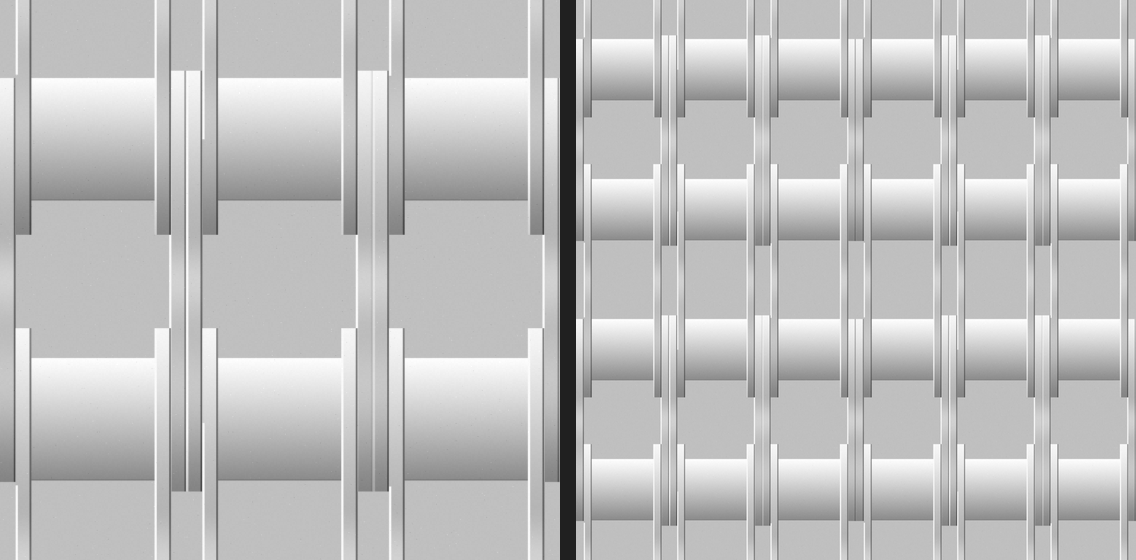
Left, the tile; right, the same tile 2 across and 2 down.
This pattern is drawn by a WebGL 2 fragment shader. Its source:

```glsl
#version 300 es
precision highp float;
// Steel roller chain seen flat: three strands across, two rows of rollers down.
// Each strand layers rollers, outer link plates and inner link plates, drawn as
// shaded boxes in units of one strand width (the canvas is 3 by 3 units).
uniform vec2 u_resolution;
out vec4 fragColor;

const float STRANDS = 3.0;
const float ROW_PITCH = 1.5;
const float BACKGROUND = 0.75;
const float RIM_WIDTH = 0.012;
const float SHADOW_WIDTH = 0.010;
const float EDGE_SOFTNESS = 0.007;

float hash(vec2 p) {
  vec3 q = fract(vec3(p.xyx) * 0.1031);
  q += dot(q, q.yzx + 33.33);
  return fract((q.x + q.y) * q.z);
}

// Signed offset from a centre on a repeating axis
float wrapOffset(float v, float centre, float period) {
  return mod(v - centre + 0.5 * period, period) - 0.5 * period;
}

// Soft edge: 1 where d is positive
float cover(float d, float soft) {
  return clamp(d / soft + 0.5, 0.0, 1.0);
}

float boxMask(vec2 q, vec2 halfSize, float soft) {
  vec2 d = halfSize - abs(q);
  return cover(d.x, soft) * cover(d.y, soft);
}

// Brightness along a plate, t = 0 at its top, with a glint at the waist
float plateShade(float t) {
  float s = mix(0.98, 0.71, smoothstep(-0.06, 0.4, t));
  s = mix(s, 0.82, smoothstep(0.38, 0.5, t));
  s = mix(s, 0.74, smoothstep(0.5, 0.62, t));
  s = mix(s, 0.78, smoothstep(0.62, 0.74, t));
  return mix(s, 0.5, smoothstep(0.74, 1.04, t));
}

// Plate between two x positions, bright left rim and dark right edge
float drawPlate(float base, vec2 q, vec2 span, float halfLength, float rim, float shadow, float soft) {
  float halfWidth = 0.5 * (span.y - span.x);
  q.x -= 0.5 * (span.x + span.y);
  float shade = plateShade(clamp(0.5 + 0.5 * q.y / halfLength, 0.0, 1.0));
  float rimTone = min(0.98, shade + 0.3);
  shade = mix(shade, rimTone, rim * cover(RIM_WIDTH - halfWidth - q.x, soft));
  shade = mix(shade, shade * 0.54, shadow * cover(q.x - halfWidth + SHADOW_WIDTH, soft));
  return mix(base, shade, boxMask(q, vec2(halfWidth, halfLength), soft));
}

float drawRoller(float base, vec2 q, vec2 halfSize, float soft) {
  float t = clamp(0.5 + 0.5 * q.y / halfSize.y, 0.0, 1.0);
  float shade = mix(0.995, 0.54, pow(t, 1.08));
  shade *= 1.0 - 0.14 * cover(q.y - halfSize.y + 0.006, soft);
  return mix(base, shade, boxMask(q, halfSize, soft));
}

// Sparse light and dark specks, one possible per grid cell
float specks(vec2 uv, float cells) {
  vec2 g = uv * cells;
  vec2 id = floor(g);
  float dotMask = 1.0 - smoothstep(0.1, 0.5, length(fract(g) - 0.5));
  float chosen = step(0.98, hash(id + 17.0));
  return chosen * dotMask * (hash(id + 71.0) - 0.5);
}

void main() {
  vec2 uv = gl_FragCoord.xy / u_resolution;
  float px = STRANDS / min(u_resolution.x, u_resolution.y);
  float soft = max(px, EDGE_SOFTNESS);
  vec2 p = vec2(uv.x, 1.0 - uv.y) * STRANDS;

  // Joint between strands: local x is zero at the plate pair
  float joint = mod(floor(p.x + 0.5), STRANDS);
  float x = fract(p.x + 0.5) - 0.5;
  float first = 1.0 - step(0.5, joint);
  float second = step(0.5, joint) * (1.0 - step(1.5, joint));
  float third = step(1.5, joint);

  float tone = BACKGROUND;

  // Rollers
  vec2 rollerPos = vec2(fract(p.x) - 0.496, wrapOffset(p.y, 0.746, ROW_PITCH));
  tone = drawRoller(tone, rollerPos, vec2(0.345, 0.328), soft);

  // Outer plates: a pair per joint, shorter at the first joint
  vec2 outerPos = vec2(x, wrapOffset(p.y, 1.506 - 0.006 * first, STRANDS));
  float outerHalf = mix(1.127, 1.082, first);
  float gapRim = second + 0.45 * third;
  float gapShadow = 0.7 * first + 0.7 * second + 0.15 * third;
  tone = drawPlate(tone, outerPos, vec2(-0.094, -0.003), outerHalf, 1.0, gapShadow, soft);
  tone = drawPlate(tone, outerPos, vec2(-0.003, 0.084), outerHalf, gapRim, 1.0, soft);

  // Inner plates: the right one loses its rim beside the outer pair
  vec2 innerPos = vec2(x, wrapOffset(p.y, 0.008, STRANDS));
  float lit = cover(abs(outerPos.y) - mix(1.1, 0.76, second), soft);
  tone = drawPlate(tone, innerPos, vec2(-0.172, -0.084), 1.25, 1.0, 1.0, soft);
  tone = drawPlate(tone, innerPos, vec2(0.084, 0.168), 1.25, lit, 1.0, soft);

  // Fine wear
  tone += 0.09 * specks(uv, 256.0) + 0.01 * (hash(floor(uv * 384.0)) - 0.5);
  fragColor = vec4(vec3(clamp(tone, 0.0, 1.0)), 1.0);
}
```
